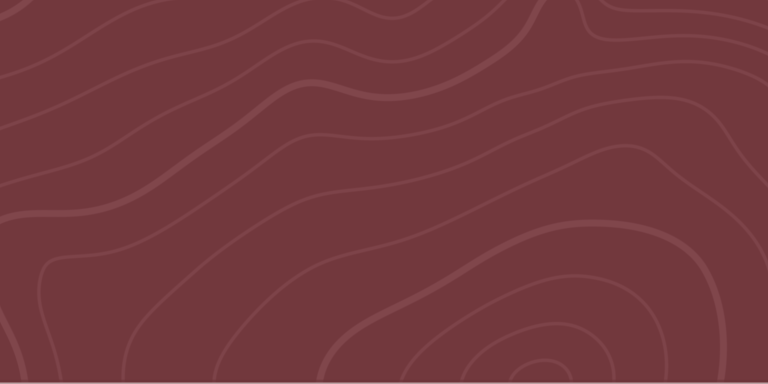
Give the GLSL for this pattern, as a WebGL 1 fragment shader.

```glsl
precision highp float;
// Topographic contour lines, pale on dark red, with every fourth line heavier and a pale bottom rim.

uniform vec2 u_resolution;

const vec3 GROUND = vec3(0.449, 0.221, 0.240);
const vec3 LINE = vec3(0.500, 0.273, 0.296);
const vec3 SHADE = vec3(0.420, 0.194, 0.214);
const vec3 RIM = vec3(0.742, 0.635, 0.645);
const float THIN = 0.0044;
const float THICK = 0.0090;

// Smooth bump, or hollow if the amount is negative.
float hill(vec2 p, vec2 centre, vec2 radius, float amount) {
    vec2 q = (p - centre) / radius;
    return amount * exp(-dot(q, q));
}

// Rings around a summit that reach further on the left side.
float summit(vec2 p, vec2 centre) {
    vec2 d = p - centre;
    d.x *= mix(0.65, 0.88, smoothstep(-0.15, 0.15, d.x));
    return 4.0 * pow(length(d) / 0.38, 0.75);
}

// Terrain level; contours lie on whole numbers.
float terrain(vec2 p) {
    float level = summit(p, vec2(1.41, 0.0));
    level += 1.5 * smoothstep(0.3, 1.0, p.y);

    // Right side: broad shelf and steep upper slope
    level += hill(p, vec2(1.85, 0.50), vec2(0.38, 0.42), -0.95);
    level += hill(p, vec2(1.85, 0.82), vec2(0.30, 0.17), -1.50);
    level += hill(p, vec2(1.63, 0.65), vec2(0.20, 0.13), -0.75);
    level += hill(p, vec2(2.02, 0.73), vec2(0.12, 0.12), -0.45);

    // Top: alternating valleys and spurs, with a narrow cleft
    level += hill(p, vec2(1.40, 0.85), vec2(0.17, 0.30), -0.90);
    level += hill(p, vec2(1.41, 0.78), vec2(0.10, 0.15), 0.40);
    level += hill(p, vec2(1.40, 1.00), vec2(0.09, 0.15), -0.50);
    level += hill(p, vec2(1.475, 1.0), vec2(0.07, 0.09), -1.10);
    level += hill(p, vec2(1.03, 0.93), vec2(0.12, 0.15), 0.40);
    level += hill(p, vec2(0.78, 0.80), vec2(0.15, 0.25), -0.70);
    level += hill(p, vec2(0.62, 1.02), vec2(0.17, 0.18), 0.35);

    // Middle: flank that tilts the rings
    level += hill(p, vec2(1.10, 0.27), vec2(0.25, 0.25), 0.60);

    // Left side: rising bank, hollows and corner
    level += hill(p, vec2(0.30, 0.52), vec2(0.25, 0.17), 0.50);
    level += hill(p, vec2(0.05, 0.92), vec2(0.20, 0.20), 0.35);
    level += hill(p, vec2(0.02, 0.39), vec2(0.12, 0.08), -0.60);
    level += hill(p, vec2(0.10, 0.25), vec2(0.18, 0.17), -0.75);
    level += hill(p, vec2(0.42, 0.00), vec2(0.25, 0.22), -0.42);
    level += hill(p, vec2(0.00, 0.00), vec2(0.12, 0.30), 0.90);
    return level;
}

// Steepness from central differences.
float slope(vec2 p, float h) {
    vec2 e = vec2(h, 0.0);
    vec2 g = vec2(terrain(p + e.xy) - terrain(p - e.xy),
                  terrain(p + e.yx) - terrain(p - e.yx));
    return length(g) / (2.0 * h);
}

// Coverage of a soft-edged line at a given distance from its middle.
float stroke(float dist, float halfWidth, float soft) {
    return 1.0 - smoothstep(halfWidth - soft, halfWidth + soft, dist);
}

void main() {
    vec2 p = gl_FragCoord.xy / u_resolution.y;
    float soft = max(0.0025, 0.8 / u_resolution.y);

    // Distance to the nearest contour
    float level = terrain(p);
    float index = floor(level + 0.5);
    float dist = abs(level - index) / max(slope(p, 0.002), 1.5);

    // Heavy index lines, fainter lines between them and right of the cleft
    float heavy = 1.0 - step(0.5, mod(index + 0.25, 4.0) - 0.25);
    heavy *= 1.0 - step(1.475, p.x) * step(7.5, index);
    float ink = stroke(dist, mix(THIN, THICK, heavy), soft);
    ink *= mix(0.8, 1.0, heavy) * step(0.5, index);
    vec3 color = mix(GROUND, LINE, ink);

    // Faint shade above a thin pale rim along the bottom
    color = mix(color, SHADE, 0.6 * stroke(p.y, 0.011, 0.003));
    color = mix(color, RIM, stroke(p.y, 0.0039, 0.001));

    gl_FragColor = vec4(color, 1.0);
}
```
